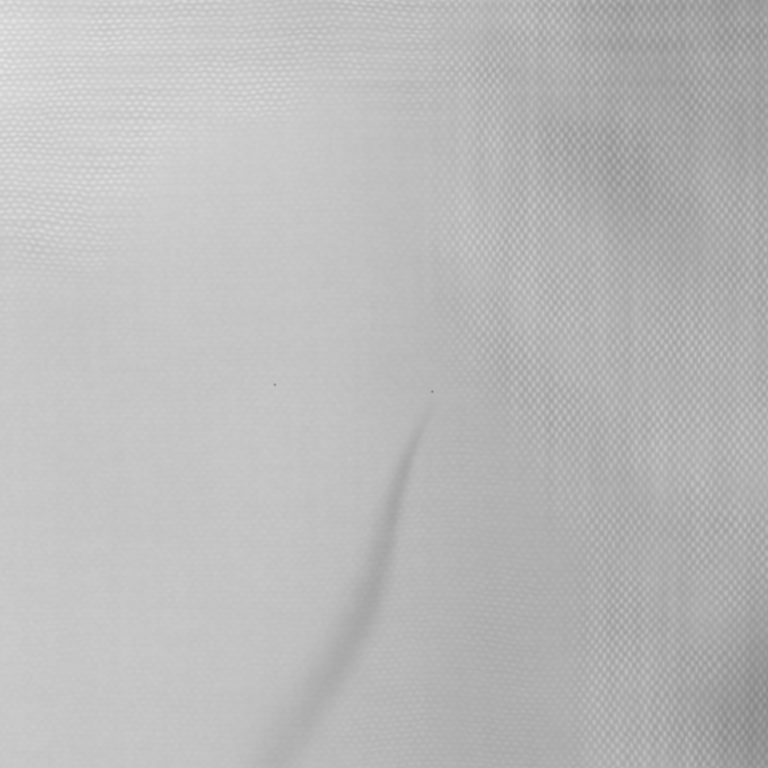
Give the GLSL for this texture, as a Shadertoy shader.

```glsl
#define THREADS vec2(88.0, 66.0)
#define LIGHT_TONE 0.768
#define SHADE_TONE 0.675
#define WEAVE_DEPTH 0.042
#define STREAK_DEPTH 0.022
#define BLOTCH_DEPTH 0.045
#define FOLD_DEPTH 0.075
#define GRAIN_DEPTH 0.016
#define SPECK_RADIUS 0.003

const float TAU = 6.2831853;

float hash(vec2 p) {
    return fract(sin(dot(p, vec2(127.1, 311.7))) * 43758.5453);
}

float noise(vec2 p) {
    vec2 cell = floor(p), f = fract(p);
    f = f * f * (3.0 - 2.0 * f);
    float low = mix(hash(cell), hash(cell + vec2(1, 0)), f.x);
    float high = mix(hash(cell + vec2(0, 1)), hash(cell + vec2(1, 1)), f.x);
    return mix(low, high, f.y);
}

float fbm(vec2 p) {
    float sum = 0.0, weight = 0.5;
    for (int i = 0; i < 4; i++) {
        sum += weight * noise(p);
        p = mat2(0.8, 0.6, -0.6, 0.8) * p * 2.03 + 5.7;
        weight *= 0.5;
    }
    return sum / 0.9375;
}

// Broad light falling from the upper left, with dim right corners
float lighting(vec2 uv) {
    float side = smoothstep(0.28, 0.86, uv.x - 0.16 * (uv.y - 0.5));
    float tone = mix(LIGHT_TONE, SHADE_TONE, side);
    tone += 0.045 * smoothstep(0.55, 0.9, uv.y) * (1.0 - smoothstep(0.1, 0.6, uv.x));
    tone += 0.025 * exp(-uv.x * 9.0);
    tone -= 0.06 * smoothstep(0.42, 0.0, distance(uv, vec2(1.0, 1.0)));
    tone -= 0.10 * smoothstep(0.2, 0.0, distance(uv, vec2(1.02, 0.06)));
    return tone;
}

// Crease that starts thin near the centre and widens downwards
float crease(vec2 uv) {
    float centre = 0.372 + 0.435 * uv.y + 0.016 * sin(uv.y * 13.0 - 0.9);
    float width = mix(0.034, 0.008, smoothstep(0.0, 0.48, uv.y));
    float across = (uv.x - centre) / width;
    across *= across > 0.0 ? 1.25 : 0.75;
    float along = smoothstep(0.5, 0.38, uv.y) * mix(0.6, 1.0, smoothstep(0.0, 0.2, uv.y));
    return exp(-across * across) * along;
}

// Plain weave: staggered dots, with thread rows on the left and columns on the right
float weave(vec2 uv, float rightSide) {
    vec2 sway = vec2(noise(uv * 7.0), noise(uv * 7.0 + 31.0)) - 0.5;
    vec2 jitter = vec2(noise(uv * 60.0), noise(uv * 60.0 + 17.0)) - 0.5;
    vec2 phase = TAU * (uv * THREADS + sway * 0.9 + jitter * 0.25);
    float dots = cos(phase.x) * cos(phase.y);
    float rows = cos(2.0 * phase.y);
    float columns = cos(2.0 * phase.x);
    return mix(0.65 * dots + 0.45 * rows, dots + 0.15 * columns, rightSide);
}

void mainImage(out vec4 fragColor, in vec2 fragCoord) {
    vec2 uv = fragCoord / iResolution.xy;

    // Regions where the threads stand out
    float rightEdge = 0.51 + 0.17 * smoothstep(0.62, 0.25, uv.y);
    float rightSide = smoothstep(0.0, 0.13, uv.x - rightEdge);
    float topEdge = 0.62 + 0.22 * smoothstep(0.0, 0.35, uv.x);
    float topSide = smoothstep(-0.06, 0.08, uv.y - topEdge + 0.08 * (noise(uv * 9.0) - 0.5));
    float belowCrease = smoothstep(0.0, 0.15, uv.x - 0.34 - 0.44 * uv.y);
    float relief = max(max(rightSide, 0.85 * topSide), 0.13 + 0.2 * belowCrease);

    // Soft blotches and slanted wrinkles
    float tone = lighting(uv);
    tone += BLOTCH_DEPTH * (fbm(uv * 5.0) - 0.5) * (0.5 + relief);
    vec2 slant = mat2(0.7, 0.7, 0.7, -0.7) * uv;
    tone += BLOTCH_DEPTH * (noise(slant * vec2(11.0, 3.0) + 4.0) - 0.5) * rightSide;
    tone -= FOLD_DEPTH * crease(uv);

    // Threads and their uneven thickness
    float strength = 0.55 + 0.9 * noise(uv * 22.0);
    tone += WEAVE_DEPTH * relief * strength * weave(uv, rightSide);
    float warp = noise(uv * vec2(88.0, 5.0)) - 0.5;
    float weft = noise(uv * vec2(6.0, 110.0) + 40.0) - 0.5;
    tone += STREAK_DEPTH * (warp * (0.25 + rightSide) + weft * (0.25 + topSide));
    tone += GRAIN_DEPTH * (noise(uv * 200.0) - 0.5);

    // Tiny dark specks
    for (int i = 0; i < 2; i++) {
        vec2 speck = vec2(0.358, 0.499) + float(i) * vec2(0.205, -0.009);
        tone -= 0.2 * smoothstep(SPECK_RADIUS, 0.0, distance(uv, speck));
    }

    fragColor = vec4(vec3(clamp(tone, 0.0, 1.0)), 1.0);
}
```
